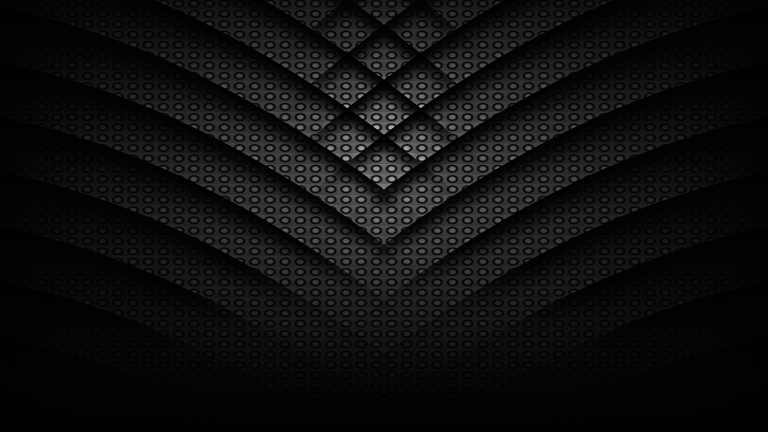
Write a WebGL 2 fragment shader that draws this background.

```glsl
#version 300 es
precision highp float;
// Dark perforated metal plates, overlapping in two mirrored families of arcs.
// Each arc casts a soft shadow below its edge; a repeated ellipse gives the
// perforation, and a wide glow lights the crossing above the centre.

uniform vec2 u_resolution;
out vec4 fragColor;

// Lengths are in canvas heights, with x measured from the centre line.
const vec3 BLACK = vec3(0.005);
const vec3 METAL = vec3(0.285, 0.285, 0.280);
const vec3 HOLE_RIM = vec3(0.035);
const vec3 HOLE_CORE = vec3(0.50, 0.50, 0.49);

const vec2 HOLE_PITCH = vec2(0.0352, 0.0239);
const vec2 HOLE_RADIUS = vec2(0.0135, 0.0092);
const vec2 GLOW_CENTRE = vec2(0.0, 0.64);
const vec2 GLOW_SIZE = vec2(0.57, 0.36);
const vec2 HOTSPOT_SIZE = vec2(0.13, 0.20);

const float ARC_TIP = 0.56;       // height at which one arc meets the centre
const float ARC_SPACING = 0.127;
const float ARC_SLOPE = 0.75;
const float ARC_BEND = 0.31;
const float CROSS_REACH = 0.25;   // how far arcs run past the centre line
const float SHADE = 0.03;         // light left in the deepest shadow
const float GRAIN = 0.05;

float hash(vec2 p) {
    return fract(sin(dot(p, vec2(127.1, 311.7))) * 43758.5453);
}

// Light left on one family of plates; side is the distance to its own side.
float plateLight(float side, float y, float pixel) {
    float arc = ARC_TIP + ARC_SLOPE * side - ARC_BEND * side * side;
    float below = fract((arc - y) / ARC_SPACING);

    // Shadows widen outward and start black under the sharp edge.
    float reach = mix(0.48, 0.95, smoothstep(0.0, 0.70, side));
    float light = mix(SHADE, 1.0, smoothstep(0.0, reach, below));
    float edge = 1.3 * pixel / ARC_SPACING;
    light += 0.20 * smoothstep(0.85, 0.97, below);
    light = mix(light, SHADE, smoothstep(1.0 - edge, 1.0, below));

    // Arcs dissolve low down and a little way past the centre line.
    float low = mix(0.22, 1.0, smoothstep(0.30, 0.52, y + 0.35 * max(side, 0.0)));
    float crossing = smoothstep(-CROSS_REACH, -0.06, side);
    float past = mix(0.12, 1.0, smoothstep(0.52, 0.68, y));
    crossing *= mix(past, 1.0, smoothstep(-0.04, 0.03, side));
    return mix(1.0, light, low * crossing);
}

// Metal with a regular grid of dark oval rims around raised centres.
vec3 perforatedMetal(vec2 p, float pixel) {
    vec2 cell = (fract(p / HOLE_PITCH) - 0.5) * HOLE_PITCH;
    float r = length(cell / HOLE_RADIUS);
    float soft = 0.7 * pixel / HOLE_RADIUS.y;
    float hole = 1.0 - smoothstep(1.0 - soft, 1.0 + soft, r);
    float core = 1.0 - smoothstep(0.35, 0.62 + soft, r);
    vec3 sheet = METAL * (1.0 + 0.2 * cell.y / HOLE_PITCH.y);
    return mix(mix(sheet, HOLE_RIM, hole), HOLE_CORE, core * 0.85);
}

void main() {
    float pixel = 1.0 / u_resolution.y;
    vec2 p = (gl_FragCoord.xy - vec2(0.5 * u_resolution.x, 0.0)) * pixel;

    // Wide glow and narrow hotspot; darkness closes in from sides and floor.
    vec2 g = (p - GLOW_CENTRE) / GLOW_SIZE;
    vec2 h = (p - GLOW_CENTRE) / HOTSPOT_SIZE;
    float glow = 0.90 * exp(-dot(g, g)) + 0.38 * exp(-dot(h, h));
    glow += 0.07 * exp(-0.3 * dot(g, g));
    glow *= smoothstep(-0.02, 0.24, p.y) * (1.0 - smoothstep(0.65, 1.0, abs(p.x)));

    // Both mirrored families shade the same metal.
    float plates = plateLight(-p.x, p.y, pixel) * plateLight(p.x, p.y, pixel);
    vec3 colour = perforatedMetal(p, pixel) * glow * plates;
    colour *= 1.0 + GRAIN * (hash(floor(p * 288.0)) - 0.5);

    fragColor = vec4(BLACK + colour, 1.0);
}
```
